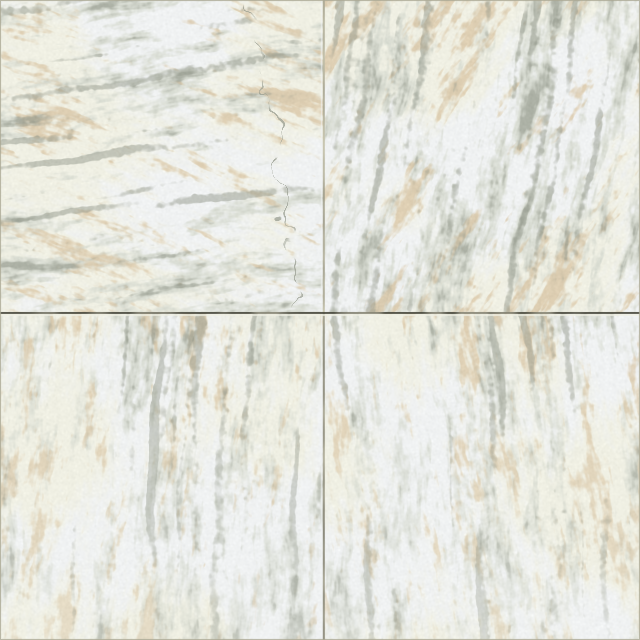
Give the GLSL for this texture, as a three.js fragment shader.

```glsl
#define JOINT vec2(0.506, 0.511)
#define GROUT_HALF 0.0016
#define SOFT 0.0012
#define GRAIN vec2(4.0, 21.0)
#define COOL_WHITE vec3(0.94, 0.948, 0.95)
#define WARM_WHITE vec3(0.94, 0.94, 0.892)
#define PALE_GRAY vec3(0.84, 0.855, 0.815)
#define OCHRE vec3(0.85, 0.77, 0.64)
#define VEIN_GRAY vec3(0.58, 0.60, 0.55)
#define GROUT vec3(0.67, 0.66, 0.58)
#define GAP_DARK vec3(0.20, 0.20, 0.16)

varying vec2 vUv;

vec3 hash3(vec2 cell) {
  vec3 q = fract(cell.xyx * vec3(0.1031, 0.1030, 0.0973));
  q += dot(q, q.yxz + 33.33);
  return fract((q.xxy + q.yzz) * q.zyx);
}

// Cellular noise: one soft light or dark spot per cell
float spotNoise(vec2 p) {
  vec2 cell = floor(p);
  vec2 f = p - cell;
  float sum = 0.0;
  for (int j = -1; j <= 1; j++) {
    for (int i = -1; i <= 1; i++) {
      vec2 o = vec2(float(i), float(j));
      vec3 h = hash3(cell + o);
      vec2 d = o + h.xy - f;
      float w = max(0.0, 1.0 - dot(d, d));
      sum += w * w * (h.z * 2.0 - 1.0);
    }
  }
  return sum;
}

float layeredNoise(vec2 p) {
  float sum = 0.0;
  float amp = 0.46;
  for (int i = 0; i < 4; i++) {
    sum += amp * spotNoise(p);
    p = p * vec2(2.2, 1.9) + 19.7;
    amp *= 0.72;
  }
  return sum;
}

// Stretched coordinates: x along the grain, y across it, bent by sines
vec2 grainSpace(vec2 p, float angle, float seed) {
  vec2 dir = vec2(cos(angle), sin(angle));
  vec2 q = vec2(dot(p, dir), dot(p, vec2(-dir.y, dir.x)));
  q.y += 0.012 * sin(q.x * 5.0 + seed) + 0.004 * sin(q.x * 19.0 + q.y * 15.0 + seed * 2.0);
  return q * GRAIN + seed * 17.0 + 100.0;
}

float line(float dist, float halfWidth) {
  return 1.0 - smoothstep(halfWidth - SOFT, halfWidth + SOFT, abs(dist));
}

vec3 marble(vec2 p, vec2 tile) {
  float seed = 1.7 + tile.x * 3.1 + tile.y * 5.3;
  // Grain angles per tile: gray veins, ochre veins
  vec2 lower = mix(vec2(1.51, 1.45), vec2(1.66, 1.72), tile.x);
  vec2 upper = mix(vec2(0.12, -0.36), vec2(1.42, 1.0), tile.x);
  vec2 angles = mix(lower, upper, tile.y);
  vec2 grayPos = grainSpace(p, angles.x, seed);
  vec2 ochrePos = grainSpace(p, angles.y, seed + 3.0);

  // Mottling frays the streaks; clouds gather them into bands
  float mottle = 0.6 * spotNoise(p * 38.0 + seed) + 0.5 * spotNoise(p * 85.0 + seed * 3.0);
  float cloud = spotNoise(p * 3.0 + seed * 11.0);
  float band = spotNoise(grayPos * vec2(0.3, 0.32) + 61.0);
  float gray = layeredNoise(grayPos) + 0.3 * band + 0.22 * mottle;
  float ochre = layeredNoise(ochrePos + 43.0) + 0.28 * cloud + 0.25 * mottle;
  float needle = spotNoise(grayPos * vec2(0.55, 2.1) + 87.0) + 0.35 * mottle + 0.25 * band;
  float strength = mix(mix(0.6, 1.0, p.y), 1.0, tile.y);

  // Cloudy ground, then streaks from broad to thin
  float warmth = cloud + 0.5 * ochre + mix(-0.14, 0.12, tile.y);
  vec3 color = mix(COOL_WHITE, WARM_WHITE, smoothstep(-0.35, 0.35, warmth));
  color = mix(color, PALE_GRAY, 0.9 * strength * smoothstep(-0.08, 0.5, gray));
  color = mix(color, OCHRE, 0.75 * strength * smoothstep(0.16, 0.7, ochre));
  color = mix(color, VEIN_GRAY, 0.65 * strength * smoothstep(0.38, 0.95, gray));
  color = mix(color, VEIN_GRAY, 0.5 * strength * smoothstep(0.5, 1.0, needle));

  // Jagged crack down the upper left tile
  float fall = 1.0 - p.y;
  float jag = 0.012 * sin(p.y * 23.0) + 0.028 * spotNoise(p * 17.0) + 0.012 * spotNoise(p * 47.0);
  float crackX = 0.745 + 0.3 * fall - 0.14 * fall * fall + jag;
  float broken = smoothstep(-0.35, 0.35, spotNoise(p * 31.0 + 31.0) + 0.4 * fall - 0.2);
  float crack = line(p.x - crackX, 0.0028) * broken * tile.y * (1.0 - tile.x);
  color = mix(color, VEIN_GRAY, 0.7 * crack);

  // Fine crystal speckle
  return color + 0.014 * spotNoise(p * 150.0 + seed);
}

void main() {
  vec2 tile = step(JOINT, vUv);
  vec2 local = (vUv - JOINT * tile) / mix(JOINT, 1.0 - JOINT, tile);
  vec3 color = marble(local, tile);

  // Uneven wear along the joints
  vec2 fromJoint = vUv - JOINT;
  float wearX = spotNoise(vec2(vUv.x * 30.0, 7.3));
  float wearY = spotNoise(vec2(3.4, vUv.y * 40.0));

  // Vertical joint, darker in the lower half
  vec3 upright = GROUT * mix(0.85, 1.06, tile.y) * (1.0 + 0.12 * wearY);
  color = mix(color, COOL_WHITE, 0.6 * line(fromJoint.x + 0.0035, 0.0012));
  color = mix(color, upright, 0.9 * line(fromJoint.x, GROUT_HALF));

  // Horizontal joint: dark gap over a pale bevel
  color = mix(color, WARM_WHITE, 0.8 * line(fromJoint.y + 0.0032, 0.0015));
  color = mix(color, GROUT, 0.5 * line(fromJoint.y, GROUT_HALF));
  vec3 gap = mix(GAP_DARK, GROUT * 0.75, smoothstep(-0.3, 0.5, wearX));
  color = mix(color, gap, 0.95 * line(fromJoint.y, 0.0012));

  // Half joints around the border
  vec2 edge = min(vUv, 1.0 - vUv);
  color = mix(color, GROUT, 0.85 * line(min(edge.x, edge.y), GROUT_HALF));

  gl_FragColor = vec4(color, 1.0);
}
```
